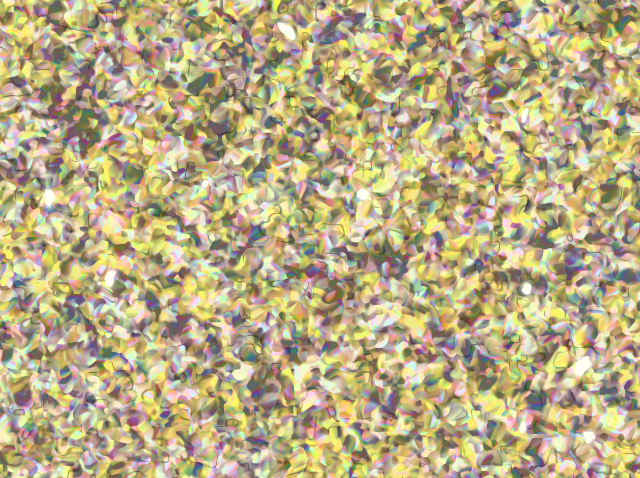
Write a WebGL 1 fragment shader that draws this texture.

```glsl
precision highp float;
uniform vec2 u_resolution;

// Feature densities, in cells per canvas height
const float COARSE_GRAINS = 34.0;
const float FINE_GRAINS = 70.0;
const float CLOUDS = 9.0;
const float VEINS = 52.0;
const float SPARKLES = 6.0;

const float GRAIN_SHARPNESS = 9.0;
const vec2 GRAIN_STRETCH = vec2(0.75, 1.4);
const float WARP = 0.013;
const float TONE_CONTRAST = 1.75;
const float FRINGE_STRENGTH = 0.06;
const float VIVID_STRENGTH = 0.13;
const float VEIN_WIDTH = 0.13;
const float VEIN_DARKNESS = 0.36;
const float SPARKLE_CHANCE = 0.16;

// Two colour ramps: yellow crystals and pearly mauve ones
const vec3 OLIVE = vec3(0.41, 0.39, 0.31);
const vec3 OCHRE = vec3(0.75, 0.68, 0.41);
const vec3 LEMON = vec3(0.97, 0.94, 0.47);
const vec3 SLATE = vec3(0.41, 0.37, 0.41);
const vec3 ROSE = vec3(0.75, 0.67, 0.61);
const vec3 CREAM = vec3(0.96, 0.96, 0.83);
const vec3 GLARE = vec3(1.0, 1.0, 0.95);

const float TAU = 6.28318;

vec3 hash3(vec2 p) {
  vec3 q = fract(p.xyx * vec3(0.1031, 0.1030, 0.0973));
  q += dot(q, q.yxz + 33.33);
  return fract((q.xxy + q.yzz) * q.zyx);
}

// Three independent value noises
vec3 noise3(vec2 p) {
  vec2 i = floor(p);
  vec2 f = fract(p);
  f = f * f * (3.0 - 2.0 * f);
  vec3 low = mix(hash3(i), hash3(i + vec2(1.0, 0.0)), f.x);
  vec3 high = mix(hash3(i + vec2(0.0, 1.0)), hash3(i + 1.0), f.x);
  return mix(low, high, f.y);
}

// Blended elongated grains: x tone, y hue, z interference phase
vec3 grains(vec2 p) {
  vec2 base = floor(p);
  vec3 sum = vec3(0.0);
  float total = 0.0001;
  for (int y = -1; y <= 1; y++) {
    for (int x = -1; x <= 1; x++) {
      vec2 cell = base + vec2(float(x), float(y));
      vec3 place = hash3(cell);
      vec3 look = hash3(cell + 71.7);
      vec2 d = p - cell - place.xy;
      float c = cos(place.z * TAU);
      float s = sin(place.z * TAU);
      d = vec2(c * d.x + s * d.y, c * d.y - s * d.x) * GRAIN_STRETCH;
      float weight = exp(-GRAIN_SHARPNESS * dot(d, d));
      sum += weight * (look + vec3(0.3, 0.15, 0.35) * d.y);
      total += weight;
    }
  }
  return sum / total;
}

vec3 ramp(vec3 dark, vec3 middle, vec3 light, float t) {
  vec3 lower = mix(dark, middle, smoothstep(0.0, 0.55, t));
  return mix(lower, light, smoothstep(0.45, 1.0, t));
}

// Sparse ragged bright patches with a soft halo
float sparkle(vec2 p, float ragged) {
  vec2 cell = floor(p);
  vec3 place = hash3(cell + 19.3);
  vec3 look = hash3(cell + 47.1);
  vec2 d = fract(p) - mix(vec2(0.3), vec2(0.7), place.xy);
  d.x += d.y * (look.y - 0.5);
  d *= vec2(1.2, 0.85);
  float radius = mix(0.05, 0.13, look.x);
  float dist = length(d) / radius + 0.5 * ragged;
  float glow = 1.0 - smoothstep(0.6, 1.2, dist);
  glow += 0.35 * (1.0 - smoothstep(0.7, 2.0, dist));
  return step(place.z, SPARKLE_CHANCE) * min(glow, 1.0);
}

void main() {
  vec2 p = gl_FragCoord.xy / u_resolution.y;

  // Bend the grains
  vec2 bend = noise3(p * 38.0 + 5.0).xy - 0.5;
  vec2 q = p + WARP * bend;
  vec3 coarse = grains(q * COARSE_GRAINS);
  vec3 fine = grains((q + 0.4 * WARP * bend.yx) * FINE_GRAINS + 130.0);
  vec3 cloud = noise3(p * CLOUDS + 60.0);

  // Crystal body
  float tone = 0.42 * coarse.x + 0.46 * fine.x + 0.12 * cloud.x;
  tone = clamp((tone - 0.5) * TONE_CONTRAST + 0.53, 0.0, 1.0);
  float hue = 0.5 * coarse.y + 0.35 * fine.y + 0.15 * cloud.y;
  vec3 warm = ramp(OLIVE, OCHRE, LEMON, tone);
  vec3 cool = ramp(SLATE, ROSE, CREAM, tone);
  vec3 color = mix(warm, cool, smoothstep(0.32, 0.64, hue));

  // Interference fringes, vivid only in scattered grains
  float phase = 0.9 * coarse.z + 0.8 * fine.z + 0.4 * cloud.z;
  vec3 fringe = cos(TAU * (phase + vec3(0.0, 0.36, 0.68)));
  float vivid = smoothstep(0.55, 0.85, fine.y);
  color += (FRINGE_STRENGTH + VIVID_STRENGTH * vivid) * fringe * vec3(0.9, 0.7, 1.1);

  // Short dark cracks
  vec3 crack = noise3(q * VEINS + 210.0);
  float vein = 1.0 - smoothstep(0.0, VEIN_WIDTH, abs(crack.x - 0.5));
  color *= 1.0 - VEIN_DARKNESS * vein * smoothstep(0.5, 0.8, crack.y);

  color = mix(color, GLARE, sparkle((p + WARP * bend) * SPARKLES, fine.x - 0.5));
  gl_FragColor = vec4(clamp(color, 0.0, 1.0), 1.0);
}
```
